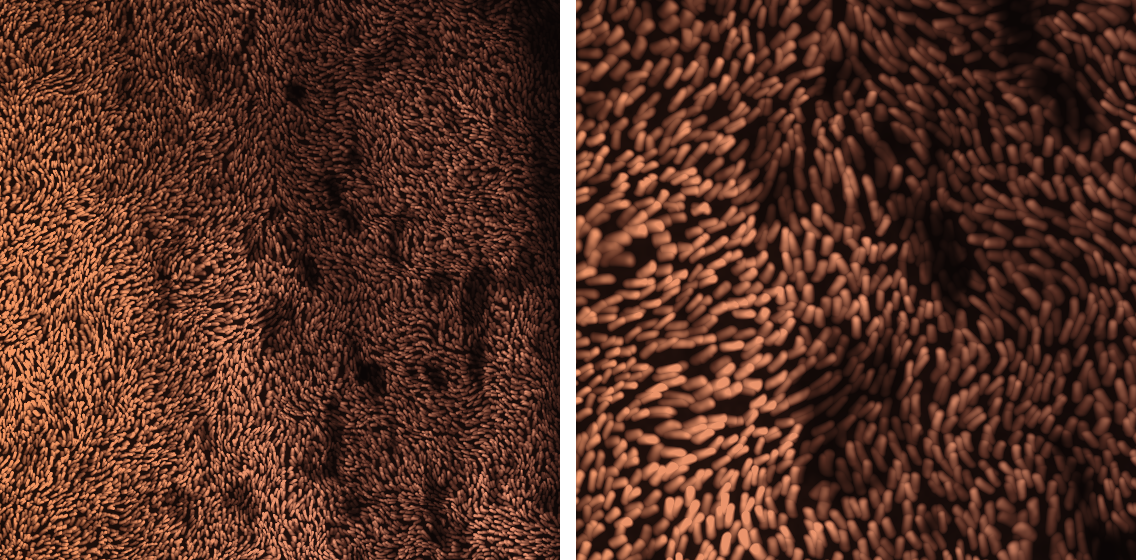
Left: the whole. Right: its middle third, enlarged.
Give the GLSL for this texture, as a WebGL 2 fragment shader.

```glsl
#version 300 es
precision highp float;
// Brown terry cloth: short leaning tufts over soft folds, lit from the left.

uniform vec2 u_resolution;
out vec4 fragColor;

const vec3 SHADOW = vec3(0.04, 0.02, 0.017);
const vec3 BROWN = vec3(0.33, 0.17, 0.12);
const vec3 COPPER = vec3(0.77, 0.48, 0.34);
const float BROWN_TONE = 0.33;      // tones at which the ramp reaches each colour
const float COPPER_TONE = 0.77;

const float TUFT_CELLS = 112.0;     // tufts across the canvas
const float TUFT_HALF_LENGTH = 0.45; // in cells
const float TUFT_RADIUS = 0.40;      // in cells
const float LEAN_JITTER = 1.0;
const float GAP_LEVEL = 0.17;
const float TIP_LEVEL = 2.15;

const float AMBIENT = 0.335;
const float GLOW = 0.36;
const vec2 GLOW_CENTRE = vec2(-0.02, 0.42);
const vec2 GLOW_SIZE = vec2(0.37, 0.31);

vec2 hash2(vec2 p) {
    vec3 q = fract(vec3(p.xyx) * vec3(0.1031, 0.1030, 0.0973));
    q += dot(q, q.yzx + 33.33);
    return fract((q.xx + q.yz) * q.zy);
}

float noise(vec2 p) {
    vec2 i = floor(p), f = fract(p);
    f = f * f * (3.0 - 2.0 * f);
    float low = mix(hash2(i).x, hash2(i + vec2(1, 0)).x, f.x);
    float high = mix(hash2(i + vec2(0, 1)).x, hash2(i + vec2(1, 1)).x, f.x);
    return mix(low, high, f.y);
}

float fbm(vec2 p) {
    float sum = 0.0, weight = 0.5;
    for (int i = 0; i < 4; i++) {
        sum += weight * noise(p);
        p = mat2(0.8, 0.6, -0.6, 0.8) * p * 2.03 + 17.3;
        weight *= 0.5;
    }
    return sum / 0.9375;
}

// Lean of the pile: up to the right on the left side, up to the left on the right.
float leanAngle(vec2 p) {
    float sweep = mix(1.05, 2.45, smoothstep(0.15, 0.75, p.x));
    return sweep + 1.5 * (noise(p * 7.0 + 5.0) - 0.5) + 1.3 * (noise(p * 19.0) - 0.5);
}

// Height of the tallest rounded tuft covering the point, 0 in the gaps.
float pileHeight(vec2 p) {
    vec2 warp = vec2(noise(p * 24.0), noise(p * 24.0 + 41.0)) - 0.5;
    vec2 q = (p + 0.012 * warp) * TUFT_CELLS;
    vec2 home = floor(q);
    float lean = leanAngle(p), height = 0.0;
    for (int y = -1; y <= 1; y++) {
        for (int x = -1; x <= 1; x++) {
            vec2 cell = home + vec2(x, y);
            vec2 shape = hash2(cell + 71.0);
            float angle = lean + LEAN_JITTER * (shape.x - 0.5);
            vec2 axis = vec2(cos(angle), sin(angle));
            vec2 d = q - cell - hash2(cell);
            float along = dot(d, axis);
            float reach = clamp(along, -TUFT_HALF_LENGTH, TUFT_HALF_LENGTH);
            float edge = length(d - axis * reach) / TUFT_RADIUS;
            float dome = max(1.0 - edge * edge, 0.0);
            float tip = 0.88 + 0.25 * reach / TUFT_HALF_LENGTH;
            height = max(height, dome * tip * mix(0.5, 1.05, shape.y));
        }
    }
    return height;
}

// Broad light: side glow, dim upper right, falling off at the right edge.
float lightLevel(vec2 p) {
    vec2 g = (p - GLOW_CENTRE) / GLOW_SIZE;
    float light = AMBIENT + GLOW * exp(-dot(g, g));
    light += 0.10 * smoothstep(0.6, 0.0, p.y);
    light -= 0.10 * smoothstep(0.3, 0.8, p.x) * smoothstep(0.4, 0.9, p.y);
    return light * mix(0.2, 1.0, smoothstep(1.02, 0.88, p.x + 0.06 * (p.y - 0.4)));
}

// Vertical folds and small dark clefts, weaker in the glow on the left.
float foldShade(vec2 p) {
    float strength = mix(0.45, 1.0, smoothstep(0.1, 0.5, p.x));
    float folds = fbm(vec2(p.x * 9.0 + 0.8 * p.y, p.y * 2.6) + 3.0) - 0.5;
    float clefts = smoothstep(0.53, 0.78, fbm(p * vec2(27.0, 18.0) + 9.0));
    return 1.0 + strength * (1.2 * folds - 0.65 * clefts);
}

vec3 toneColour(float tone) {
    vec3 dark = mix(SHADOW, BROWN, clamp(tone / BROWN_TONE, 0.0, 1.0));
    float lift = (tone - BROWN_TONE) / (COPPER_TONE - BROWN_TONE);
    return dark + (COPPER - BROWN) * clamp(lift, 0.0, 1.35);
}

void main() {
    vec2 p = gl_FragCoord.xy / u_resolution;
    float pile = mix(GAP_LEVEL, TIP_LEVEL, pileHeight(p));
    float fibre = 0.85 + 0.3 * noise(p * 260.0);
    float tone = lightLevel(p) * foldShade(p) * pile * fibre;
    vec3 colour = toneColour(tone);

    // Warmer on the lit side, slightly rosier on the right.
    colour *= mix(vec3(1.03, 1.0, 0.92), vec3(0.98, 0.98, 1.06), smoothstep(0.0, 0.7, p.x));
    fragColor = vec4(colour, 1.0);
}
```
